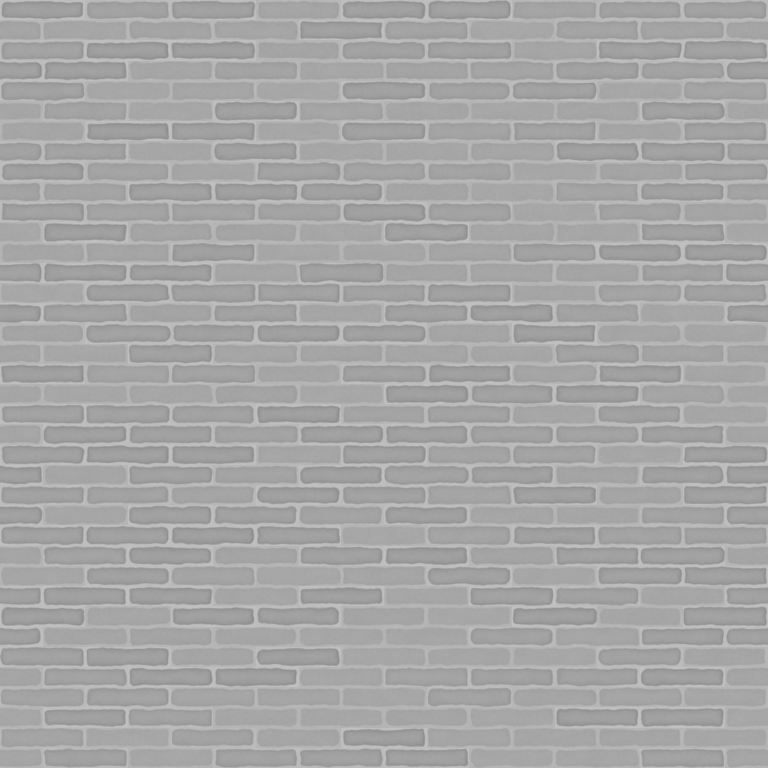
Write a WebGL 2 fragment shader that draws this texture map.

```glsl
#version 300 es
precision highp float;

uniform vec2 u_resolution;
out vec4 fragColor;

float hash(vec2 p) {
    vec3 q = fract(vec3(p.xyx) * vec3(0.1031, 0.1030, 0.0973));
    q += dot(q, q.yzx + 33.33);
    return fract((q.x + q.y) * q.z);
}

float cornerSlope(vec2 cell, vec2 offset, float period) {
    float angle = 6.2832 * hash(mod(cell, period) + 7.0);
    return dot(vec2(cos(angle), sin(angle)), offset);
}

// Gradient noise that repeats after a whole number of cells
float gradientNoise(vec2 p, float period) {
    vec2 cell = floor(p);
    vec2 f = p - cell;
    vec2 blend = f * f * f * (f * (f * 6.0 - 15.0) + 10.0);
    vec2 e = vec2(1.0, 0.0);
    float low = mix(cornerSlope(cell, f, period),
                    cornerSlope(cell + e.xy, f - e.xy, period), blend.x);
    float high = mix(cornerSlope(cell + e.yx, f - e.yx, period),
                     cornerSlope(cell + e.xx, f - e.xx, period), blend.x);
    return mix(low, high, blend.y);
}

float roundedBox(vec2 p, vec2 halfSize, float radius) {
    vec2 q = abs(p) - halfSize + radius;
    return length(max(q, 0.0)) + min(max(q.x, q.y), 0.0) - radius;
}

void main() {
    const float rows = 38.0;
    const float columns = 9.0;
    float brickPitch = rows / columns;

    // One unit is the height of a course
    vec2 wall = gl_FragCoord.xy / u_resolution * rows;
    float pixel = rows / min(u_resolution.x, u_resolution.y);

    // Running bond: every other course shifts by half a brick
    float row = floor(wall.y);
    float shift = 0.5 * (1.0 - mod(row, 2.0));
    float along = wall.x / brickPitch + shift;
    vec2 id = vec2(mod(floor(along), columns), row);
    vec2 local = vec2((fract(along) - 0.5) * brickPitch, fract(wall.y) - 0.5);

    // Each brick differs in depth, size and corner wear
    float depth = smoothstep(0.05, 0.95, hash(id + 3.0));
    float sizeChange = hash(id + 61.0) - 0.5;
    float radius = mix(0.10, 0.27, hash(id + 117.0));

    // Uneven hand-cut edges
    vec2 wobble = vec2(gradientNoise(wall, rows),
                       gradientNoise(wall + 19.5, rows));
    vec2 chips = vec2(gradientNoise(wall * 3.0, rows * 3.0),
                      gradientNoise(wall * 3.0 + 41.3, rows * 3.0));
    vec2 brickPoint = local + 0.09 * wobble + 0.05 * chips;
    float edge = roundedBox(brickPoint, vec2(2.015, 0.405) + 0.03 * sizeChange, radius);

    // Brick face with a soft dark rim, heavier toward the right
    float inside = max(-edge, 0.0);
    float rim = exp(-inside / 0.12);
    float rightSide = smoothstep(1.6, 2.0, brickPoint.x);
    float cloud = gradientNoise(wall * vec2(1.0, 2.0), rows * 2.0);
    float grain = gradientNoise(wall * 6.0, rows * 6.0);
    float face = 0.652 - 0.014 * depth + 0.008 * sizeChange;
    face += 0.012 * cloud + 0.012 * grain;
    face -= rim * (0.008 + 0.085 * depth) * (1.0 + 0.25 * rightSide);

    // Pale raised mortar, fainter around flush bricks
    float mortar = mix(0.705, 0.745, depth) + 0.018 * wobble.x + 0.012 * grain;
    float softness = max(0.055, 0.6 * pixel);
    float joint = smoothstep(-softness, softness, edge);

    fragColor = vec4(vec3(mix(face, mortar, joint)), 1.0);
}
```
